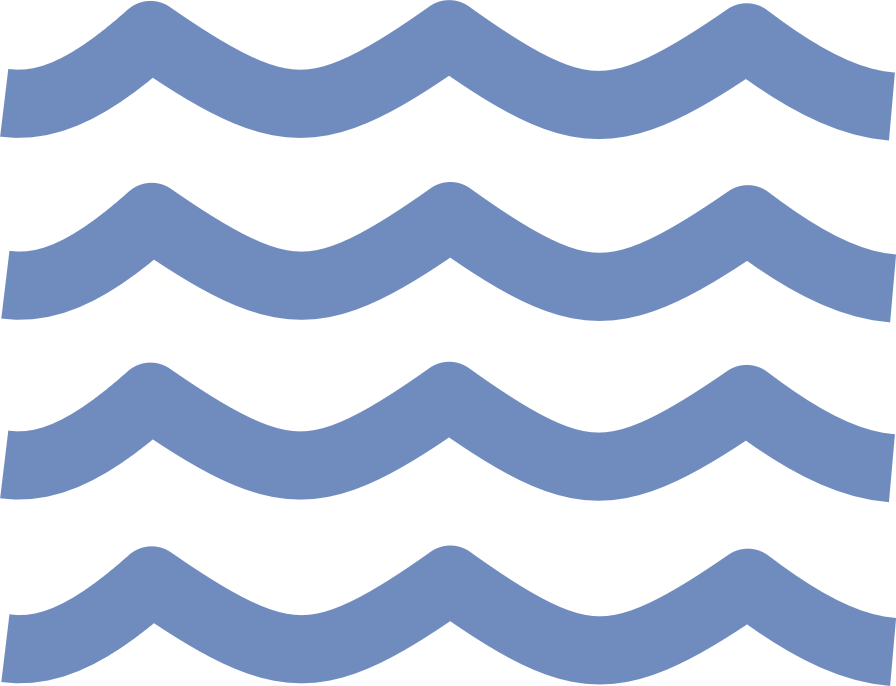
Give the GLSL for this pattern, as a Shadertoy shader.

```glsl
const vec2  CANVAS = vec2(768.0, 588.0);   // design units, y pointing down
const vec3  PAPER = vec3(1.0);
const vec3  BLUE = vec3(0.44, 0.55, 0.75);
const float HALF_WIDTH = 29.2;
const float ROWS = 4.0;
const float ROW_PITCH = 155.9;
const float ROW_MARGIN = 18.0;
const int   SPANS = 6;
const int   STEPS = 14;
const float INNER_BEND = 0.6;              // softness of the inner troughs
const float OUTER_BEND = 1.0;              // softness of the two end troughs
const float OVERRUN = -0.3;                // end spans run past their trough

// Centre line knots: troughs and crests in turn
const vec2 KNOTS[7] = vec2[7](
    vec2(16.0, 89.0), vec2(129.0, 30.0), vec2(257.5, 89.0), vec2(385.0, 29.3),
    vec2(513.0, 90.0), vec2(640.0, 32.0), vec2(774.0, 91.7));

// Small misplacement of each row
const vec2 ROW_NUDGE[4] = vec2[4](
    vec2(0.0), vec2(1.0, 0.0), vec2(0.0, -1.8), vec2(1.0, -0.2));

// Slanted cuts at both ends: a point on the cut and the outward normal
const vec2 LEFT_CUT = vec2(3.5, 89.0);
const vec2 LEFT_NORMAL = vec2(-58.0, -7.0);
const vec2 RIGHT_CUT = vec2(764.5, 91.5);
const vec2 RIGHT_NORMAL = vec2(57.0, 5.0);

float segmentDistance(vec2 p, vec2 a, vec2 b) {
    vec2 ab = b - a;
    float h = clamp(dot(p - a, ab) / dot(ab, ab), 0.0, 1.0);
    return length(p - a - ab * h);
}

// Hyperbolic rise from trough (t = 0) to crest (t = 1)
vec2 spanPoint(vec2 trough, vec2 crest, float bend, float t) {
    float rise = (sqrt(t * t + bend * bend) - bend) / (sqrt(1.0 + bend * bend) - bend);
    return mix(trough, crest, vec2(t, rise));
}

float centreLineDistance(vec2 p) {
    float d = 1e5;
    for (int i = 0; i < SPANS; i++) {
        bool rising = i % 2 == 0;
        bool outer = i == 0 || i == SPANS - 1;
        vec2 trough = rising ? KNOTS[i] : KNOTS[i + 1];
        vec2 crest = rising ? KNOTS[i + 1] : KNOTS[i];
        float bend = outer ? OUTER_BEND : INNER_BEND;
        float start = outer ? OVERRUN : 0.0;
        vec2 a = spanPoint(trough, crest, bend, start);
        for (int k = 1; k <= STEPS; k++) {
            float t = mix(start, 1.0, float(k) / float(STEPS));
            vec2 b = spanPoint(trough, crest, bend, t);
            d = min(d, segmentDistance(p, a, b));
            a = b;
        }
    }
    return d;
}

// Stroked wave, trimmed at the ends
float waveDistance(vec2 p) {
    float stroke = centreLineDistance(p) - HALF_WIDTH;
    float left = dot(p - LEFT_CUT, normalize(LEFT_NORMAL));
    float right = dot(p - RIGHT_CUT, normalize(RIGHT_NORMAL));
    return max(stroke, max(left, right));
}

void mainImage(out vec4 fragColor, in vec2 fragCoord) {
    vec2 uv = fragCoord / iResolution.xy;
    vec2 p = vec2(uv.x, 1.0 - uv.y) * CANVAS;
    float pixel = CANVAS.x / iResolution.x;

    // Pick the row and move into its frame
    float row = clamp(floor((p.y + ROW_MARGIN) / ROW_PITCH), 0.0, ROWS - 1.0);
    p -= vec2(0.0, row * ROW_PITCH) + ROW_NUDGE[int(row)];

    float ink = clamp(0.5 - waveDistance(p) / pixel, 0.0, 1.0);
    fragColor = vec4(mix(PAPER, BLUE, ink), 1.0);
}
```
